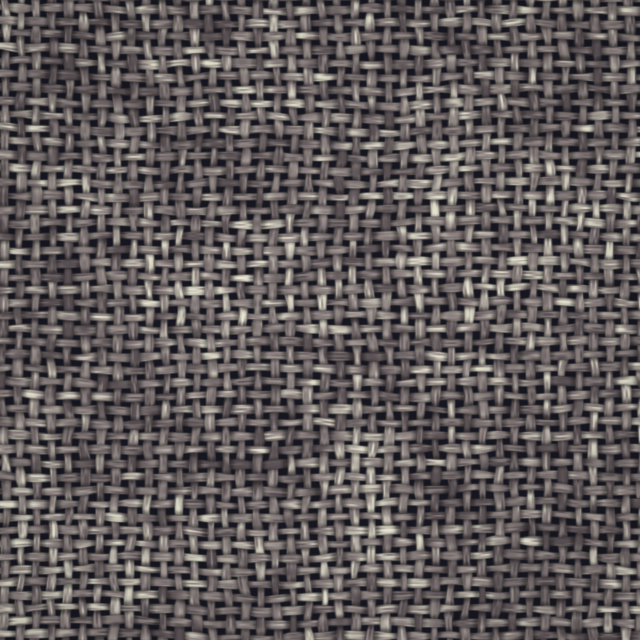
This texture is drawn by a WebGL 1 fragment shader. Its source:

```glsl
precision highp float;
uniform vec2 u_resolution;

#define THREADS vec2(40.0, 48.0)
#define WARP_HALF 0.27
#define WEFT_HALF 0.30
#define EDGE_SOFT 0.09
#define WOBBLE 0.20
#define SLUB 0.16
#define CONTRAST 1.65
#define GAP_COLOR vec3(0.085, 0.085, 0.125)
#define DARK_YARN vec3(0.34, 0.305, 0.32)
#define MID_YARN vec3(0.54, 0.50, 0.495)
#define LIGHT_YARN vec3(0.86, 0.85, 0.78)

const float PI = 3.14159;

float hash(vec2 p) {
  vec3 q = fract(p.xyx * 0.1031);
  q += dot(q, q.yzx + 33.33);
  return fract((q.x + q.y) * q.z);
}

float noise(vec2 p) {
  vec2 i = floor(p);
  vec2 f = fract(p);
  f = f * f * (3.0 - 2.0 * f);
  return mix(mix(hash(i), hash(i + vec2(1.0, 0.0)), f.x),
             mix(hash(i + vec2(0.0, 1.0)), hash(i + 1.0), f.x), f.y);
}

// Yarn shade from dark plum through grey to pale fibre
vec3 yarnColor(float tone) {
  vec3 base = mix(DARK_YARN, MID_YARN, smoothstep(0.0, 0.6, tone));
  return mix(base, LIGHT_YARN, smoothstep(0.5, 1.15, tone));
}

// One yarn: rgb is its shaded colour, a is its coverage
vec4 yarn(float along, float across, float id, float halfWidth,
          float height, float blotch, float pixel) {
  // Wandering centre line and uneven thickness
  across -= WOBBLE * (noise(vec2(along * 0.6, id + 211.0)) - 0.5);
  halfWidth += SLUB * (noise(vec2(along * 0.8, id + 419.0)) - 0.5);

  // Tone changes along the yarn, with fine fibres across it
  float tone = 0.30 * noise(vec2(along * 0.3, id))
             + 0.35 * noise(vec2(along * 0.9, id + 613.0))
             + 0.35 * noise(vec2(along * 1.3, across * 7.0 + id * 23.0));
  tone = 0.5 + (tone - 0.5) * CONTRAST + blotch;

  // Rounded profile, darker where the yarn dips under
  float r = across / halfWidth;
  float shade = 1.0 - 0.28 * min(r * r, 1.0);
  shade *= mix(0.62, 1.04, smoothstep(-0.85, 0.6, height));

  float soft = max(EDGE_SOFT, 0.75 * pixel);
  float cover = 1.0 - smoothstep(-soft, soft, abs(across) - halfWidth);
  return vec4(yarnColor(tone) * shade, cover);
}

void main() {
  vec2 uv = gl_FragCoord.xy / u_resolution;
  vec2 pixel = THREADS / u_resolution;

  // Slight drift of the cloth, then one cell per crossing
  vec2 grid = uv * THREADS;
  grid += 0.5 * vec2(noise(uv * 5.0 + 31.0), noise(uv * 5.0 + 73.0));
  vec2 id = floor(grid);
  vec2 p = fract(grid) - 0.5;

  // Plain weave: over and under alternate in both directions
  float side = 1.0 - 2.0 * mod(id.x + id.y, 2.0);
  float weftHeight = side * cos(PI * p.x);
  float warpHeight = -side * cos(PI * p.y);

  float blotch = 0.28 * (noise(uv * 7.0 + 11.0) - 0.5);
  vec4 weft = yarn(grid.x, p.y, id.y + 37.0, WEFT_HALF,
                   weftHeight, blotch + 0.03, pixel.y);
  vec4 warp = yarn(grid.y, p.x, id.x + 1009.0, WARP_HALF,
                   warpHeight, blotch - 0.03, pixel.x);

  // Lower yarn first, upper yarn over it
  float weftOnTop = step(0.0, side);
  vec4 lower = mix(weft, warp, weftOnTop);
  vec4 upper = mix(warp, weft, weftOnTop);
  vec3 color = mix(GAP_COLOR, lower.rgb, lower.a);
  color = mix(color, upper.rgb, upper.a);

  // Gentle falloff toward the corners
  vec2 centre = uv - 0.5;
  color *= 1.03 - 0.25 * dot(centre, centre);
  gl_FragColor = vec4(color, 1.0);
}
```
